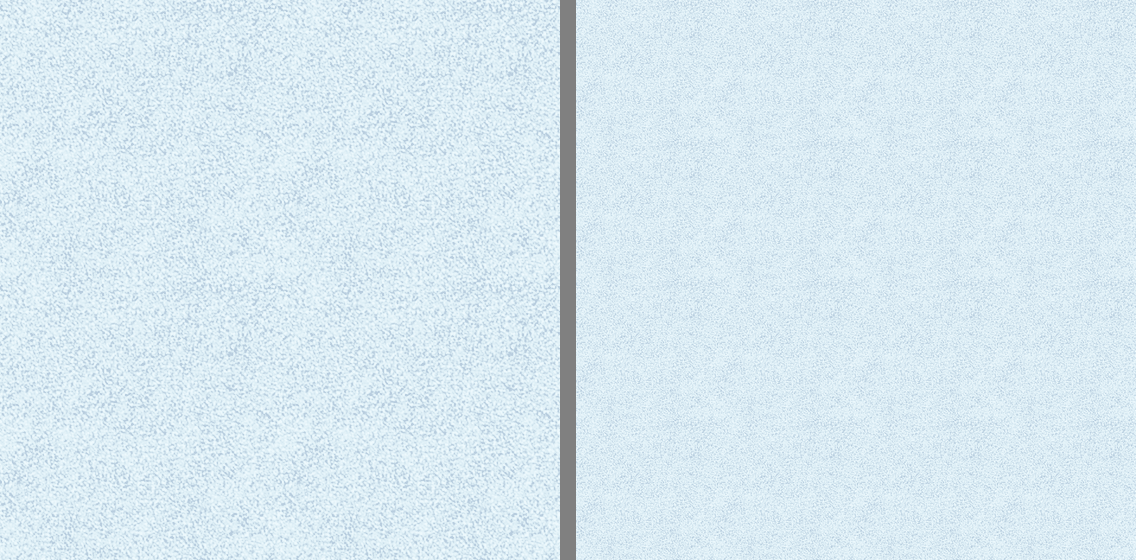
Left: one tile. Right: repeated 2 by 2.
Give the GLSL for this texture, as a WebGL 1 fragment shader.

```glsl
precision highp float;

uniform vec2 u_resolution;

const float REPEATS = 2.0;
const vec3 SHADOW_BLUE = vec3(0.75, 0.83, 0.89);
const vec3 PALE_BLUE = vec3(0.86, 0.93, 0.96);
const vec3 FROST = vec3(0.915, 0.965, 0.985);

// Unit gradient for a lattice cell
vec2 gradient(vec2 cell, float seed) {
  vec3 q = fract(vec3(cell.xyx + seed * 7.31) * vec3(0.1031, 0.1030, 0.0973));
  q += dot(q, q.yzx + 33.33);
  float angle = 6.28318 * fract((q.x + q.y) * q.z);
  return vec2(cos(angle), sin(angle));
}

float corner(vec2 cell, vec2 offset, vec2 local, vec2 period, float seed) {
  return dot(gradient(mod(cell + offset, period), seed), local - offset);
}

// Gradient noise that wraps after period cells, scaled to about unit deviation
float wrapNoise(vec2 p, vec2 period, float seed) {
  vec2 cell = floor(p);
  vec2 f = p - cell;
  vec2 w = f * f * f * (f * (f * 6.0 - 15.0) + 10.0);
  float low = mix(corner(cell, vec2(0.0, 0.0), f, period, seed),
                  corner(cell, vec2(1.0, 0.0), f, period, seed), w.x);
  float high = mix(corner(cell, vec2(0.0, 1.0), f, period, seed),
                   corner(cell, vec2(1.0, 1.0), f, period, seed), w.x);
  return 4.7 * mix(low, high, w.y);
}

float tileNoise(vec2 p, vec2 cells, float seed) {
  return wrapNoise(p * cells, cells, seed);
}

// Cloudy mottling with nearly even weight in each octave
float mottle(vec2 p, float seed) {
  float sum = 0.0;
  float weight = 0.45;
  vec2 cells = vec2(5.0, 6.0);
  for (int i = 0; i < 4; i++) {
    sum += weight * tileNoise(p, cells, seed + float(i));
    weight *= 1.05;
    cells *= 2.0;
  }
  return sum;
}

// Fine fibres along both diagonals mixed with round grain
float fibreGrain(vec2 p) {
  vec2 diagonal = vec2(p.x + p.y, p.x - p.y);
  float falling = tileNoise(diagonal, vec2(90.0, 50.0), 11.0);
  float rising = tileNoise(diagonal, vec2(54.0, 82.0), 12.0);
  float round = tileNoise(p, vec2(118.0), 13.0);
  return 0.66 * falling + 0.42 * rising + 0.6 * round;
}

// Short curled creases, strongest where the ground is dark
float creases(vec2 p, float darkness) {
  vec2 bend = vec2(tileNoise(p, vec2(22.0), 21.0), tileNoise(p, vec2(22.0), 22.0));
  float n = tileNoise(p + 0.007 * bend, vec2(42.0, 50.0), 23.0);
  return smoothstep(0.7, 1.9, n) * (0.5 + 0.6 * darkness);
}

// Small smooth blots with little grain
float blots(vec2 p) {
  vec2 ragged = vec2(tileNoise(p, vec2(40.0), 31.0), tileNoise(p, vec2(40.0), 32.0));
  return smoothstep(0.9, 2.0, tileNoise(p + 0.006 * ragged, vec2(15.0, 18.0), 33.0));
}

// Faint bleached band along the vertical joins
float paleJoin(vec2 p) {
  float x = min(p.x, 1.0 - p.x);
  return exp(-x * x / 0.0006) * (0.7 + 0.3 * tileNoise(p, vec2(8.0, 12.0), 41.0));
}

vec3 shade(float tone) {
  vec3 end = tone < 0.0 ? SHADOW_BLUE : FROST;
  return mix(PALE_BLUE, end, min(abs(tone), 1.3));
}

void main() {
  vec2 p = fract(gl_FragCoord.xy / u_resolution * REPEATS);

  float cloud = mottle(p, 1.0);
  float darkness = smoothstep(0.8, -1.2, cloud);
  float blot = blots(p);

  // Combine the ground, fibres and wear into one tone
  float grain = fibreGrain(p) * mix(0.86, 1.08, darkness) * (1.0 - 0.4 * blot);
  float tone = 0.08 + 0.13 * cloud + 0.68 * grain;
  tone += 0.28 * blot + 0.15 * paleJoin(p);
  tone -= 0.32 * creases(p, darkness);

  gl_FragColor = vec4(shade(tone), 1.0);
}
```
